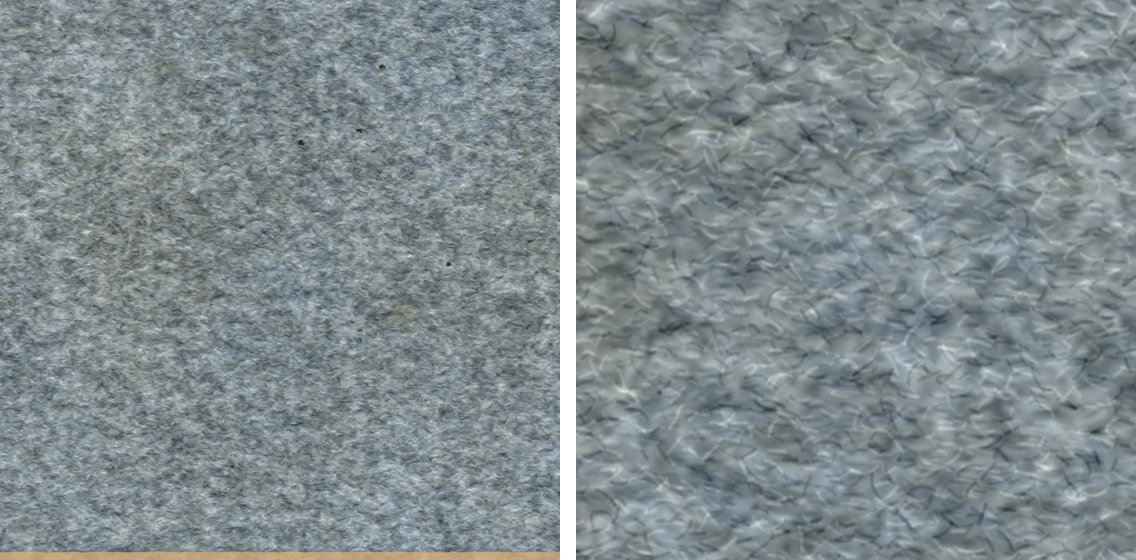
Left: the whole. Right: its middle third, enlarged.
A Shadertoy shader for this texture:

```glsl
// Worn blue-grey felt paper: layered, sideways-stretched noise gives the mottle,
// short curved fibres from jittered grids give the hair, and soft olive stains
// and dark specks are scattered on top. A bare tan edge runs along the bottom.

#define BLUE_FELT vec3(0.500, 0.559, 0.600)
#define OLIVE_FELT vec3(0.510, 0.540, 0.528)
#define STAIN_COLOR vec3(0.33, 0.34, 0.29)
#define SPECK_COLOR vec3(0.14, 0.14, 0.12)
#define EDGE_COLOR vec3(0.76, 0.64, 0.50)
#define EDGE_HEIGHT 0.0145
#define MOTTLE_CONTRAST 0.17
#define FIBRE_CONTRAST 0.085
#define FIBRE_CELLS 76.0
#define FIBRE_LAYERS 4
#define STAIN_COUNT 7
#define SPECK_COUNT 4

float hash(vec2 p) {
    return fract(sin(dot(p, vec2(127.1, 311.7))) * 43758.5453);
}

vec2 hash2(vec2 p) {
    return vec2(hash(p), hash(p + 37.3));
}

float noise(vec2 p) {
    vec2 cell = floor(p), f = fract(p);
    f = f * f * (3.0 - 2.0 * f);
    float low = mix(hash(cell), hash(cell + vec2(1, 0)), f.x);
    float high = mix(hash(cell + vec2(0, 1)), hash(cell + vec2(1, 1)), f.x);
    return mix(low, high, f.y);
}

vec2 rotate(vec2 p, float angle) {
    float c = cos(angle), s = sin(angle);
    return vec2(c * p.x - s * p.y, s * p.x + c * p.y);
}

// Broad, soft variation centred on zero
float clouds(vec2 p) {
    float sum = 0.0, weight = 0.5;
    for (int i = 0; i < 4; i++) {
        sum += weight * (noise(p) - 0.5);
        p = rotate(p, 0.7) * 2.1 + 11.7;
        weight *= 0.55;
    }
    return sum;
}

// Fine grain, wider than tall, centred on zero
float mottle(vec2 uv) {
    vec2 warp = vec2(noise(uv * 60.0), noise(uv * 60.0 + 19.0)) * 0.008;
    vec2 p = uv + warp;
    float coarse = noise(rotate(p, 0.15) * vec2(44.0, 68.0));
    float medium = noise(rotate(p, -0.20) * vec2(88.0, 145.0) + 7.0);
    float fine = noise(rotate(p, 0.10) * vec2(165.0, 265.0) + 31.0);
    return coarse + medium + fine - 1.5;
}

// Signed fibre coverage: light hairs positive, dark hairs negative
float fibres(vec2 uv, float seed, float pixel) {
    vec2 p = rotate(uv, seed * 0.09 - 0.15) * FIBRE_CELLS + seed * 17.31;
    vec2 home = floor(p);
    float soft = 0.5 * pixel * FIBRE_CELLS + 0.04;
    float sum = 0.0;
    for (int y = -1; y <= 1; y++)
    for (int x = -1; x <= 1; x++) {
        vec2 id = home + vec2(x, y);
        vec2 key = id + seed * 53.0;
        vec2 shape = hash2(key + 5.1);
        float lean = hash(key + 9.7) * 2.0 - 1.0;
        vec2 d = rotate(p - id - hash2(key), lean * (0.35 + 0.9 * lean * lean));
        d.y += (shape.y - 0.5) * 1.4 * d.x * d.x;
        float halfLength = mix(0.15, 0.55, shape.x);
        float dist = length(vec2(max(abs(d.x) - halfLength, 0.0), d.y));
        float cover = 1.0 - smoothstep(0.08 - soft, 0.08 + soft, dist);
        float shade = hash(key + 2.9) * 2.0 - 1.0;
        sum += cover * sign(shade) * (0.4 + 0.9 * abs(shade));
    }
    return sum;
}

// Diffuse stains broken up by the grain
float stains(vec2 uv) {
    float sum = 0.0;
    float breakup = 0.65 + 1.3 * clouds(uv * 28.0);
    for (int i = 0; i < STAIN_COUNT; i++) {
        vec2 key = vec2(float(i), 4.7);
        vec2 d = uv - vec2(hash(key), 0.3 + 0.7 * hash(key + 8.3));
        d += 0.05 * vec2(clouds(uv * 14.0), clouds(uv * 14.0 + 23.0));
        float radius = mix(0.018, 0.065, hash(key + 3.1));
        float strength = mix(0.25, 0.60, hash(key + 6.2));
        sum += strength * exp(-dot(d, d) / (radius * radius));
    }
    return clamp(sum * breakup, 0.0, 0.75);
}

// Tiny ragged dark marks
float specks(vec2 uv, float pixel) {
    float mask = 0.0;
    for (int i = 0; i < SPECK_COUNT; i++) {
        vec2 key = vec2(float(i), 21.4);
        vec2 d = rotate(uv - mix(vec2(0.1), vec2(0.9), hash2(key)), 0.4);
        float radius = mix(0.003, 0.006, hash(key + 1.7));
        float dist = length(d * vec2(0.8, 1.3)) + 0.006 * (noise(uv * 240.0) - 0.5);
        mask = max(mask, 1.0 - smoothstep(radius - pixel, radius + pixel, dist));
    }
    return mask;
}

void mainImage(out vec4 fragColor, in vec2 fragCoord) {
    vec2 uv = fragCoord / iResolution.xy;
    float pixel = 1.0 / iResolution.y;

    // Felt hue: olive across the middle, bluer towards the bottom
    float band = exp(-pow((uv.y - 0.64) / 0.20, 2.0));
    float hue = 0.66 + 1.0 * clouds(uv * 4.0 + 3.0) - 0.38 * band;
    hue += 0.75 * (noise(uv * vec2(70.0, 110.0) + 61.0) - 0.5);
    vec3 color = mix(OLIVE_FELT, BLUE_FELT, clamp(hue, -0.2, 1.35));

    // Tone: slow clouds, mottle and fibres
    float hair = 0.0;
    for (int i = 0; i < FIBRE_LAYERS; i++) hair += fibres(uv, float(i) + 1.0, pixel);
    float grain = MOTTLE_CONTRAST * mottle(uv);
    color += 0.10 * clouds(uv * 5.0 + 40.0) + grain;
    color += FIBRE_CONTRAST * hair * vec3(1.0, 0.97, 0.92);

    // Dirt
    color = mix(color, STAIN_COLOR + 0.6 * grain, stains(uv));
    color = mix(color, SPECK_COLOR, 0.9 * specks(uv, pixel));

    // Bare edge with a thin shadow above it
    float rim = EDGE_HEIGHT + 0.002 * (noise(vec2(uv.x * 90.0, 2.0)) - 0.5);
    color *= 1.0 - 0.2 * exp(-abs(uv.y - rim) / 0.003);
    vec3 edge = EDGE_COLOR + 0.25 * grain;
    color = mix(edge, color, smoothstep(rim - pixel, rim + pixel, uv.y));

    fragColor = vec4(clamp(color, 0.0, 1.0), 1.0);
}
```
